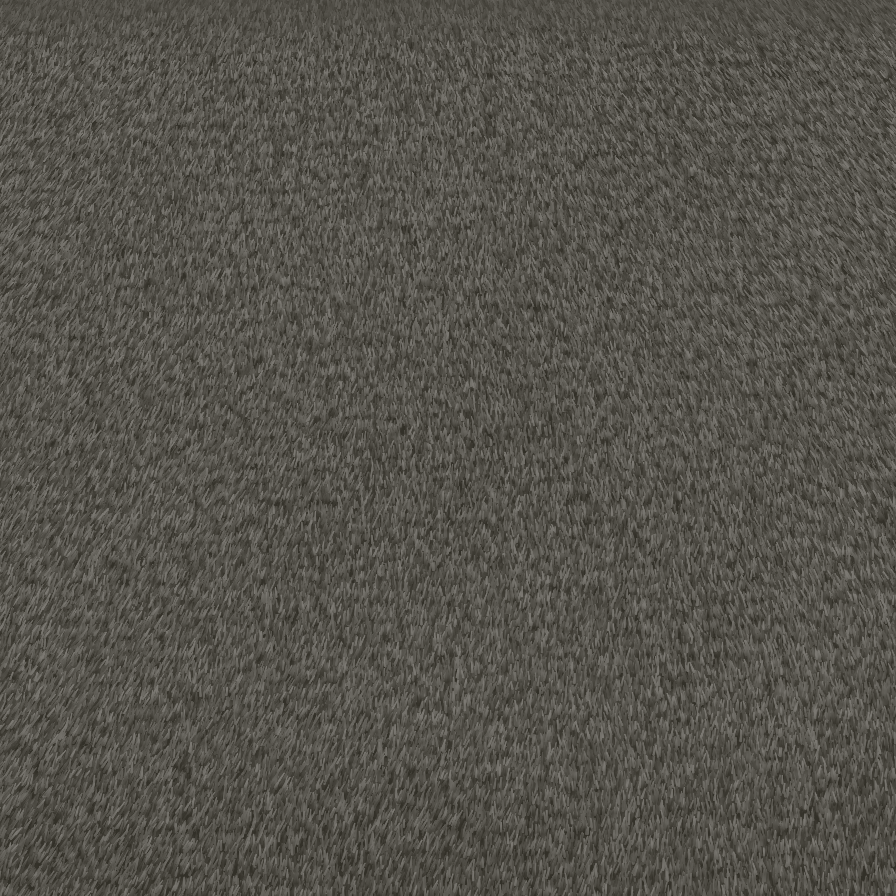
This texture is drawn by a WebGL 2 fragment shader. Its source:

```glsl
#version 300 es
precision highp float;

uniform vec2 u_resolution;
out vec4 outColor;

const int LAYERS = 5;
const vec3 ROOT_COLOR = vec3(0.24, 0.23, 0.20);
const vec3 TIP_COLOR = vec3(0.45, 0.44, 0.415);

vec3 hash3(vec2 cell, float seed) {
    vec3 p = fract(vec3(cell.xyx + seed * 17.3) * vec3(0.1031, 0.1030, 0.0973));
    p += dot(p, p.yxz + 33.33);
    return fract((p.xxy + p.yzz) * p.zyx);
}

// Distance to the nearest scattered point, in cells
float cellular(vec2 p, float seed) {
    vec2 cell = floor(p);
    float nearest = 4.0;
    for (int y = -1; y <= 1; y++) {
        for (int x = -1; x <= 1; x++) {
            vec2 id = cell + vec2(x, y);
            vec2 gap = id + hash3(id, seed).xy - p;
            nearest = min(nearest, dot(gap, gap));
        }
    }
    return sqrt(nearest);
}

// Layered sines for slow variation
float drift(vec2 p) {
    return (sin(p.x + 1.7 * sin(p.y * 0.8)) + sin(p.y * 1.3 + 1.4 * sin(p.x * 0.7 + 2.0))
          + sin(p.x * 1.9 - p.y * 1.6 + 4.0)) / 3.0;
}

// Sideways slope of the pile over the cloth
float pileLean(vec2 uv) {
    float rightSlope = -0.6 * smoothstep(0.1, 0.9, uv.y);
    return mix(0.38, rightSlope, clamp(uv.x, 0.0, 1.0)) + 0.12 * drift(uv * 13.0);
}

// x: distance to the strand axis, y: position from root to tip
vec2 strand(vec2 p, vec2 root, vec2 span) {
    float along = clamp(dot(p - root, span) / dot(span, span), 0.0, 1.0);
    return vec2(length(p - root - span * along), along);
}

// Draws one layer of strands over the tone beneath it
float strandLayer(float tone, vec2 p, float lean, float depth, float pixel, float seed) {
    vec2 cellSize = vec2(0.006, 0.012);
    vec2 grid = p / cellSize + seed * vec2(0.37, 0.61);
    vec2 cell = floor(grid);
    for (int y = 1; y >= -1; y--) {
        for (int x = -1; x <= 1; x++) {
            vec2 id = cell + vec2(x, y);
            vec3 rnd = hash3(id, seed);
            vec3 look = hash3(id + 71.0, seed);
            vec2 local = (grid - id - rnd.xy) * cellSize;
            float slope = clamp(lean + (rnd.z - 0.5) * 0.7, -0.8, 0.8);
            vec2 span = normalize(vec2(slope, 1.0)) * mix(0.008, 0.013, look.x);
            vec2 hit = strand(local, -0.5 * span, span);
            float radius = mix(0.0014, 0.0008, hit.y) * mix(0.85, 1.15, look.z);
            float cover = 1.0 - smoothstep(radius - 0.5 * pixel, radius + 0.5 * pixel, hit.x);
            float shade = mix(0.2, 0.66, depth) + (look.y - 0.5) * 0.85 + (hit.y - 0.5) * 0.25;
            tone = mix(tone, shade, cover);
        }
    }
    return tone;
}

void main() {
    vec2 uv = gl_FragCoord.xy / u_resolution.y;
    float pixel = 1.0 / u_resolution.y;

    // Foreshortening: the pile gets finer toward the top
    vec2 pile = vec2((uv.x - 0.5) * (1.0 + 0.2 * uv.y) + 0.5, uv.y + 0.28 * uv.y * uv.y);
    float lean = pileLean(uv);

    // Overlapping strands, deepest layer first
    float tone = 0.05;
    for (int i = 0; i < LAYERS; i++) {
        float depth = float(i) / float(LAYERS - 1);
        tone = strandLayer(tone, pile, lean, depth, pixel, float(i) + 1.0);
    }

    // Tufts with dark gaps, and faint woven rows
    vec2 combed = pile - vec2(lean * pile.y, 0.0) * 0.15;
    float tuft = 0.45 - cellular(combed / vec2(0.019, 0.015), 9.0);
    float fineTuft = 0.45 - cellular(combed / vec2(0.009, 0.012), 13.0);
    float rows = sin(pile.y * 240.0 + 2.5 * drift(pile * 16.0));
    tone += 0.42 * tuft + 0.3 * fineTuft + 0.04 * rows;

    // Broad light falloff
    tone += 0.05 * drift(uv * 7.0 + 1.0);
    tone -= 0.12 * (1.0 - smoothstep(0.0, 0.25, uv.y));
    float farEdge = smoothstep(0.93, 1.01, uv.y);
    tone = mix(tone, 0.3, 0.55 * farEdge);

    vec3 color = mix(ROOT_COLOR, TIP_COLOR, clamp(tone, -0.2, 1.15));
    outColor = vec4(color, 1.0);
}
```
